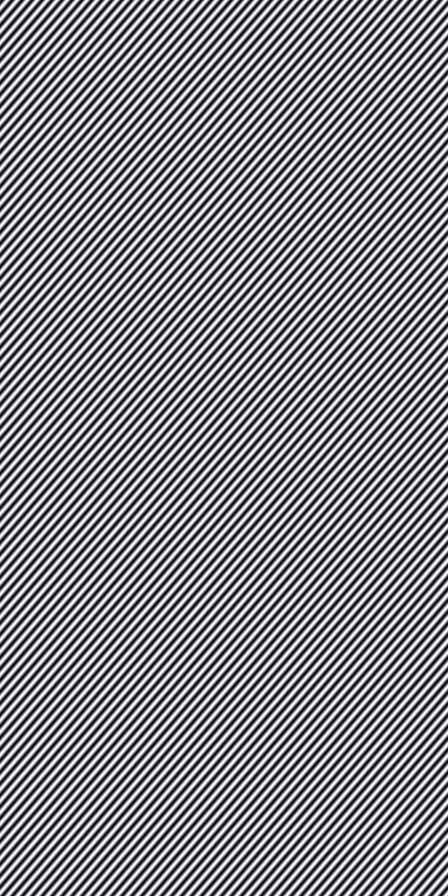
This pattern is drawn by a Shadertoy shader. Its source:

```glsl
#define REPEATS_ACROSS 45.0
#define REPEATS_DOWN 78.0
#define STRIPE_SHARE 0.5
#define STRIPE_PHASE 0.25
#define EDGE_WIDTH 0.0059
#define INK vec3(0.05, 0.06, 0.09)
#define PAPER vec3(0.98, 0.98, 0.98)

// Signed distance to the nearest stripe edge in periods, negative inside a stripe
float stripeDistance(float phase) {
    return abs(fract(phase) - 0.5) - 0.5 * STRIPE_SHARE;
}

void mainImage(out vec4 fragColor, in vec2 fragCoord) {
    vec2 uv = fragCoord / iResolution.xy;

    // Stripes climb to the right, so the phase falls with height
    vec2 frequency = vec2(REPEATS_ACROSS, -REPEATS_DOWN);
    float phase = dot(uv, frequency) + STRIPE_PHASE;

    // Edge softness in canvas widths, never narrower than one pixel
    float periodsPerPixel = length(frequency / iResolution.xy);
    float edge = max(EDGE_WIDTH * iResolution.x, 1.0) * periodsPerPixel;

    // Linear coverage keeps the stripe and gap weights balanced
    float coverage = clamp(0.5 - stripeDistance(phase) / edge, 0.0, 1.0);
    fragColor = vec4(mix(PAPER, INK, coverage), 1.0);
}
```
